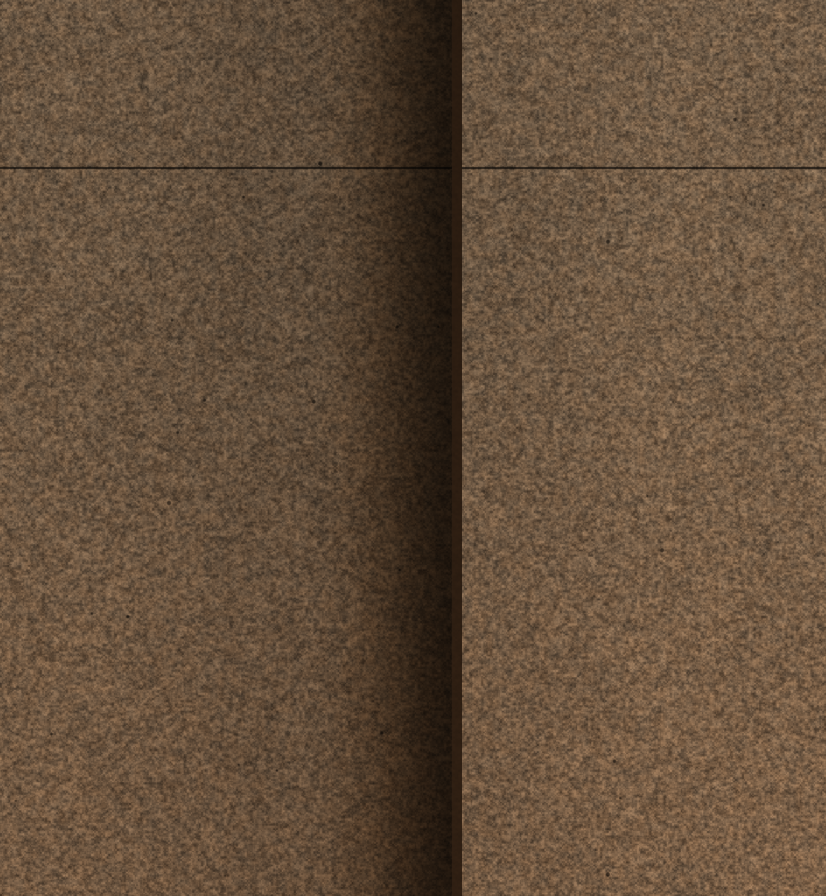
A WebGL 1 fragment shader for this texture:

```glsl
#ifdef GL_FRAGMENT_PRECISION_HIGH
precision highp float;
#else
precision mediump float;
#endif

uniform vec2 u_resolution;

const float EDGE_LEFT = 0.547;
const float EDGE_RIGHT = 0.559;
const float SEAM_Y = 0.8125;

float hash(vec2 p) {
  vec3 q = fract(vec3(p.xyx) * 0.1031);
  q += dot(q, q.yzx + 33.33);
  return fract((q.x + q.y) * q.z);
}

float valueNoise(vec2 p) {
  vec2 cell = floor(p);
  vec2 f = fract(p);
  f = f * f * (3.0 - 2.0 * f);
  float low = mix(hash(cell), hash(cell + vec2(1.0, 0.0)), f.x);
  float high = mix(hash(cell + vec2(0.0, 1.0)), hash(cell + vec2(1.0)), f.x);
  return mix(low, high, f.y);
}

float cloud(vec2 p) {
  float sum = 0.0;
  float weight = 0.5;
  for (int i = 0; i < 4; i++) {
    sum += weight * (valueNoise(p) - 0.5);
    p = p * 2.1 + 17.3;
    weight *= 0.55;
  }
  return sum;
}

// Sparse dark pits, at most one in each grid cell
float pits(vec2 p, float density, float pixel) {
  vec2 cell = floor(p);
  vec2 center = 0.2 + 0.6 * vec2(hash(cell + 5.7), hash(cell + 91.3));
  float radius = mix(0.02, 0.055, hash(cell + 43.1));
  float dist = length(fract(p) - center);
  float spot = 1.0 - smoothstep(radius - pixel, radius + pixel, dist);
  return spot * step(hash(cell + 12.9), density);
}

float band(float x, float a, float b, float soft) {
  return smoothstep(a - soft, a + soft, x) - smoothstep(b - soft, b + soft, x);
}

// Brightness falls away toward the overlapping panel, losing blue first
vec3 panelLight(vec2 uv, float rightSide) {
  float shade = smoothstep(0.36, 0.565, uv.x);
  float left = 1.0 - 0.13 * smoothstep(0.08, 0.42, uv.x);
  left *= 1.0 - 0.70 * pow(shade, 1.35);
  vec3 warmth = mix(vec3(1.0), vec3(1.0, 0.88, 0.72), shade);
  float right = 1.0 + 0.08 * smoothstep(0.56, 0.85, uv.x);
  return mix(left * warmth, vec3(right), rightSide);
}

vec3 stoneColor(vec2 uv) {
  vec3 warm = vec3(0.437, 0.340, 0.252);
  vec3 cool = vec3(0.412, 0.333, 0.254);
  return mix(warm, cool, smoothstep(0.0, 0.8, uv.y));
}

void main() {
  vec2 uv = gl_FragCoord.xy / u_resolution;
  vec2 p = gl_FragCoord.xy / u_resolution.y;
  float pixel = 1.0 / u_resolution.y;
  float soft = 0.6 / u_resolution.x;
  float rightSide = smoothstep(EDGE_RIGHT - soft, EDGE_RIGHT + soft, uv.x);

  // Granular stone with faint mottling
  float coarse = valueNoise(p * vec2(190.0, 215.0)) - 0.5;
  float medium = valueNoise(p * vec2(310.0, 350.0) + 37.0) - 0.5;
  float fine = hash(floor(p * 512.0)) - 0.5;
  float grain = 0.25 * coarse + 0.34 * medium + 0.19 * fine;
  float tint = valueNoise(p * 130.0 + 71.0) - 0.5;
  vec3 color = stoneColor(uv);
  color *= 1.0 + 1.2 * grain + 0.07 * cloud(p * 7.0);
  color += vec3(0.018, -0.002, -0.016) * tint;

  // Isolated pits
  float speck = pits(p * 24.0, 0.06, pixel * 24.0);
  color *= 1.0 - 0.55 * speck;

  // Horizontal seam with a soft lower lip
  float seam = band(uv.y, SEAM_Y - 0.0013, SEAM_Y + 0.0013, 0.7 * pixel);
  float lip = band(uv.y, SEAM_Y - 0.006, SEAM_Y - 0.002, pixel);
  color *= (1.0 - 0.60 * seam) * (1.0 + 0.05 * lip);

  color *= panelLight(uv, rightSide);

  // Narrow side face of the raised panel
  float side = band(uv.x, EDGE_LEFT, EDGE_RIGHT, soft);
  vec3 sideColor = mix(vec3(0.185, 0.122, 0.073), vec3(0.160, 0.105, 0.062), uv.y);
  sideColor *= 1.0 + 0.25 * grain;
  color = mix(color, sideColor, side);

  gl_FragColor = vec4(clamp(color, 0.0, 1.0), 1.0);
}
```
